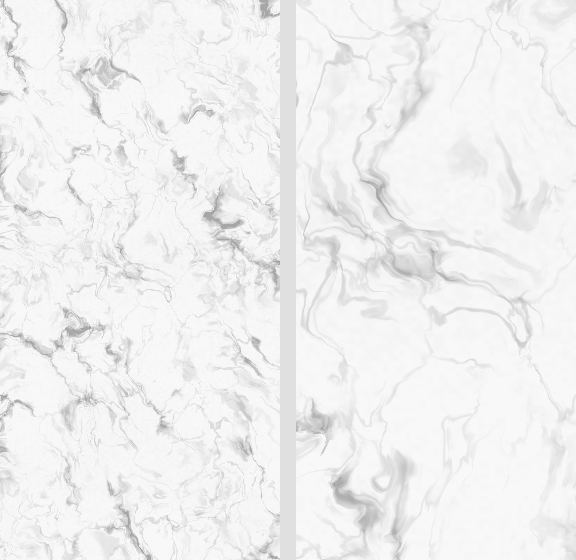
Left, the full canvas; right, a detail of the centre.
Give the GLSL for this texture, as a WebGL 1 fragment shader.

```glsl
precision highp float;
// White marble with grey veins drifting steeply from upper left to lower right.
// Jagged warped cell borders give the vein network, noise contours the threads,
// and noise masks break the veins up and gather small crumbly grey patches.
uniform vec2 u_resolution;

const vec3 STONE_WHITE = vec3(0.972);
const vec3 VEIN_GREY = vec3(0.57);
const vec2 VEIN_DIRECTION = vec2(0.53, -0.85);

float hash(vec2 p) {
  return fract(sin(dot(p, vec2(127.1, 311.7))) * 43758.5453);
}

vec2 hash2(vec2 p) {
  return vec2(hash(p), hash(p + vec2(37.3, 17.9)));
}

float valueNoise(vec2 p) {
  vec2 cell = floor(p);
  vec2 f = fract(p);
  f = f * f * (3.0 - 2.0 * f);
  float low = mix(hash(cell), hash(cell + vec2(1.0, 0.0)), f.x);
  float high = mix(hash(cell + vec2(0.0, 1.0)), hash(cell + vec2(1.0, 1.0)), f.x);
  return mix(low, high, f.y);
}

// Fractal noise centred near 0.5
float fbm(vec2 p) {
  float sum = 0.0;
  float amplitude = 0.516;
  for (int i = 0; i < 5; i++) {
    sum += amplitude * valueNoise(p);
    p = mat2(1.6, 1.2, -1.2, 1.6) * p + vec2(13.7, 5.3);
    amplitude *= 0.5;
  }
  return sum;
}

vec2 warp(vec2 p, float frequency, float amount) {
  vec2 offset = vec2(fbm(p * frequency + 3.1), fbm(p * frequency + 41.7));
  return p + amount * (offset - 0.5);
}

// Coordinates across and along the veins, compressed lengthwise
vec2 alignToVeins(vec2 p, float stretch) {
  vec2 across = vec2(-VEIN_DIRECTION.y, VEIN_DIRECTION.x);
  return vec2(dot(p, across), dot(p, VEIN_DIRECTION) / stretch);
}

// Distance to the nearest border between scattered cells
float cellBorder(vec2 p, float scale) {
  p *= scale;
  vec2 home = floor(p);
  vec2 nearest = vec2(8.0);
  vec2 second = vec2(8.0);
  for (int y = -1; y <= 1; y++) {
    for (int x = -1; x <= 1; x++) {
      vec2 cell = home + vec2(float(x), float(y));
      vec2 toSeed = cell + hash2(cell) - p;
      float d = dot(toSeed, toSeed);
      if (d < dot(nearest, nearest)) {
        second = nearest;
        nearest = toSeed;
      } else if (d < dot(second, second)) {
        second = toSeed;
      }
    }
  }
  float gap = dot(second, second) - dot(nearest, nearest);
  return 0.5 * gap / max(length(second - nearest), 0.001) / scale;
}

float line(float d, float width) {
  return 1.0 - smoothstep(0.15 * width, width, d);
}

// Mask that decides where a set of veins shows
float zone(vec2 p, float frequency, float low, float high) {
  return smoothstep(low, high, fbm(p * frequency));
}

void main() {
  vec2 p = gl_FragCoord.xy / u_resolution.x;
  vec2 bent = warp(p, 4.0, 0.3);
  vec2 jagged = warp(bent, 17.0, 0.1);

  // Main veins, broken and swelling with their mask
  float strength = zone(alignToVeins(p, 1.8) + 7.3, 8.0, 0.44, 0.68);
  float mainDistance = cellBorder(alignToVeins(jagged, 2.2) + 2.6, 5.6);
  float ink = line(mainDistance, 0.005 + 0.003 * strength) * (0.09 + 0.28 * strength);

  // Small crumbly patches hugging the main veins
  float band = 1.0 - smoothstep(0.3, 1.0, mainDistance / (0.007 + 0.02 * strength));
  float crumbs = smoothstep(0.46, 0.58, fbm(alignToVeins(jagged, 1.5) * 42.0));
  float crackle = line(cellBorder(jagged, 42.0), 0.005);
  ink += band * strength * (0.4 * crumbs + 0.16 * crackle);

  // Secondary veins between the main ones
  float sideDistance = cellBorder(alignToVeins(jagged, 1.6) + 31.4, 9.0);
  float sideStrength = zone(alignToVeins(p, 1.5) + 63.9, 9.0, 0.45, 0.64);
  ink += line(sideDistance, 0.006) * sideStrength * 0.27;

  // Stray threads along noise contours
  float contour = abs(fbm(alignToVeins(jagged, 1.7) * 6.0 + 19.4) - 0.5);
  ink += 0.2 * line(contour, 0.02) * zone(p + 23.1, 9.0, 0.45, 0.62);

  // Hairline network
  float hairline = cellBorder(alignToVeins(warp(jagged, 9.0, 0.08), 1.2) + 11.8, 14.0);
  ink += 0.17 * line(hairline, 0.005) * zone(p + 51.7, 8.0, 0.44, 0.64);

  // Mottled smudges and fine grain
  float smudge = smoothstep(0.52, 0.68, fbm(alignToVeins(jagged, 1.6) * 26.0 + 8.2));
  ink += 0.02 * zone(p + 71.2, 4.0, 0.35, 0.7);
  ink += 0.17 * smudge * zone(alignToVeins(p, 1.6) + 33.6, 8.0, 0.44, 0.66);
  ink += 0.05 * (valueNoise(p * 150.0) - 0.5);

  gl_FragColor = vec4(mix(STONE_WHITE, VEIN_GREY, clamp(ink, 0.0, 0.8)), 1.0);
}
```
